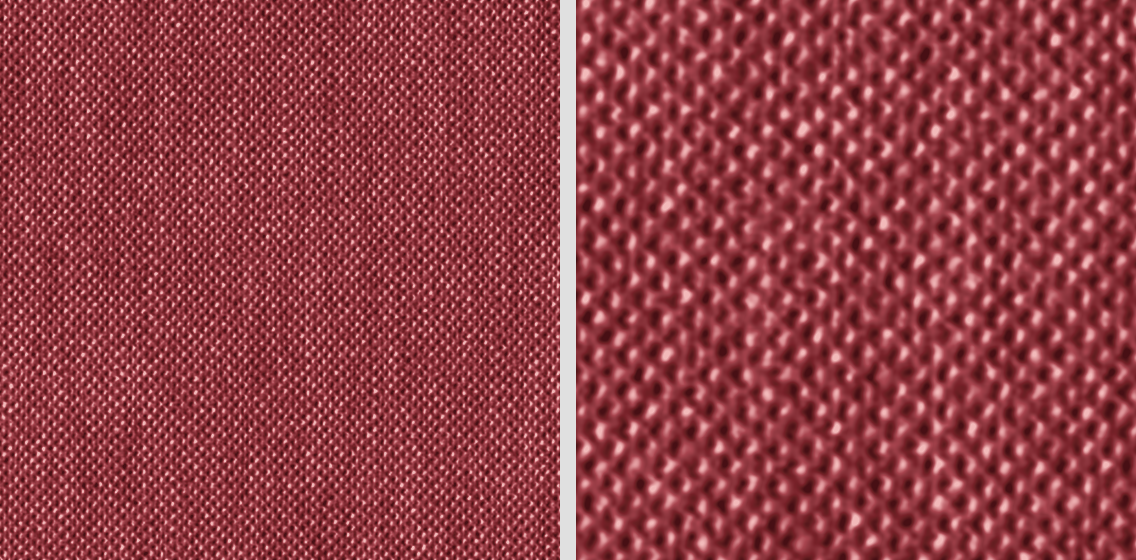
Left: the whole. Right: its middle third, enlarged.
A WebGL 1 fragment shader for this texture:

```glsl
precision highp float;
// Red woven cloth: staggered pink thread bumps over dark gaps, with uneven yarn.
uniform vec2 u_resolution;

const float PI = 3.14159265;
const vec2 THREADS = vec2(100.0, 90.0);  // half repeats: 50 across, 45 down
const float SLANT = -0.06;               // lean of each bump
const float COLUMN_DRIFT = 0.45;         // uneven spacing of upright yarns
const float WOBBLE = 0.32;               // local shift of single bumps
const float CROWN_HEIGHT = 0.54;
const float GAP_DEPTH = 0.42;
const float BUMP_VARIATION = 0.60;       // contrast change between bumps
const float COLUMN_VARIATION = 0.16;     // tone change between columns
const float PATCH_VARIATION = 0.05;      // broad cloudy tone change
const float GRAIN = 0.42;                // fine fibre noise
const float SIDE_LIGHT = 0.19;           // lit left and shaded right flanks

const vec3 GAP = vec3(0.28, 0.06, 0.08);
const vec3 SHADOW = vec3(0.40, 0.12, 0.13);
const vec3 DEEP_RED = vec3(0.47, 0.13, 0.16);
const vec3 RED = vec3(0.55, 0.21, 0.24);
const vec3 ROSE = vec3(0.66, 0.27, 0.31);
const vec3 PINK = vec3(0.75, 0.40, 0.43);
const vec3 PALE_PINK = vec3(0.85, 0.55, 0.57);
const vec3 GLINT = vec3(0.95, 0.73, 0.73);

float hash(vec2 p) {
  vec3 q = fract(vec3(p.xyx) * 0.1031);
  q += dot(q, q.yzx + 33.33);
  return fract((q.x + q.y) * q.z);
}

// Value noise over the unit square that wraps after "cells" lattice steps.
float wrapNoise(vec2 uv, vec2 cells) {
  vec2 p = uv * cells;
  vec2 i = floor(p);
  vec2 f = fract(p);
  f = f * f * (3.0 - 2.0 * f);
  vec2 a = mod(i, cells);
  vec2 b = mod(i + 1.0, cells);
  float low = mix(hash(a), hash(vec2(b.x, a.y)), f.x);
  float high = mix(hash(vec2(a.x, b.y)), hash(b), f.x);
  return mix(low, high, f.y);
}

vec3 blend(vec3 from, vec3 to, float start, float end, float t) {
  return mix(from, to, clamp((t - start) / (end - start), 0.0, 1.0));
}

// Height to yarn colour, from deep gaps to lit crowns.
vec3 yarnColor(float t) {
  vec3 c = blend(GAP, SHADOW, -0.12, 0.12, t);
  c = blend(c, DEEP_RED, 0.12, 0.28, t);
  c = blend(c, RED, 0.28, 0.49, t);
  c = blend(c, ROSE, 0.49, 0.70, t);
  c = blend(c, PINK, 0.70, 0.86, t);
  c = blend(c, PALE_PINK, 0.86, 1.00, t);
  return blend(c, GLINT, 1.00, 1.20, t);
}

void main() {
  vec2 uv = gl_FragCoord.xy / u_resolution;

  // Thread coordinates: upright columns with uneven spacing and loose bumps
  vec2 thread = uv * THREADS;
  thread.x += SLANT * sin(2.0 * PI * thread.y);
  thread.x += COLUMN_DRIFT * (wrapNoise(uv, vec2(40.0, 4.0)) - 0.5);
  thread.x += WOBBLE * (wrapNoise(uv, vec2(50.0, 90.0)) - 0.5);
  thread.y += WOBBLE * (wrapNoise(uv, vec2(100.0, 30.0)) - 0.5);

  // Over-under weave: crowns and gaps alternate like a checkerboard
  vec2 cell = mod(floor(thread + 0.5), THREADS);
  float weave = cos(PI * thread.x) * cos(PI * thread.y);
  weave *= 1.0 + BUMP_VARIATION * (hash(cell + 7.0) - 0.5);
  float height = 0.46 + CROWN_HEIGHT * max(weave, 0.0) + GAP_DEPTH * min(weave, 0.0);

  // Flank shading turns the round gaps into narrow upright strokes
  height -= SIDE_LIGHT * sin(2.0 * PI * thread.x);

  // Uneven yarn and cloth tone
  height += COLUMN_VARIATION * (wrapNoise(uv, vec2(100.0, 6.0)) - 0.5);
  height += PATCH_VARIATION * (wrapNoise(uv, vec2(9.0, 6.0)) - 0.5);
  height += GRAIN * (wrapNoise(uv, vec2(256.0)) - 0.5);

  gl_FragColor = vec4(yarnColor(height), 1.0);
}
```
